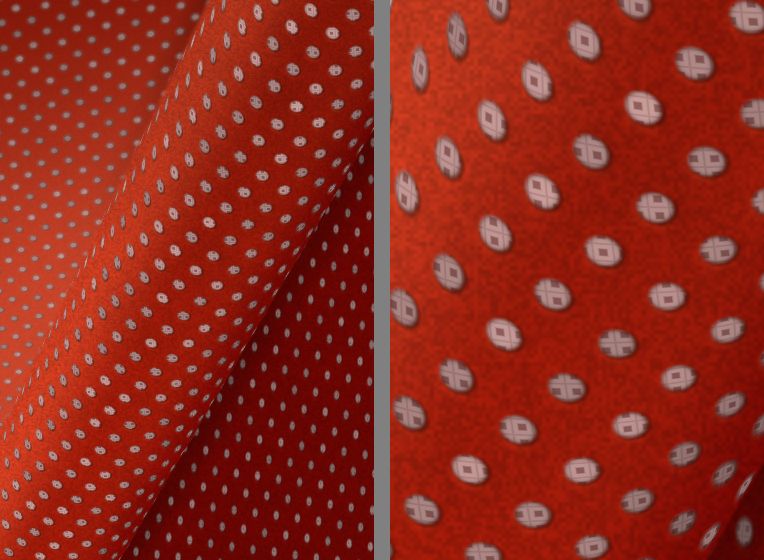
Left: the whole. Right: its middle third, enlarged.
Reproduce this texture procedurally as a Shadertoy shader.

```glsl
const vec3 LIT_RED = vec3(0.75, 0.22, 0.115);
const vec3 MID_RED = vec3(0.56, 0.09, 0.03);
const vec3 DEEP_RED = vec3(0.39, 0.018, 0.008);
const vec3 HAZE_RED = vec3(0.79, 0.27, 0.165);
const vec3 GLOW = vec3(0.85, 0.27, 0.12);
const vec3 THREAD = vec3(0.70, 0.55, 0.54);
const vec3 MESH_GAP = vec3(0.45, 0.26, 0.25);

// Fold edges and depth, in canvas heights measured from the top
const float FOLD_LEFT = 0.371;
const float FOLD_SLOPE = 0.483;
const float FOLD_WIDTH = 0.4336;
const float FOLD_TAPER = 0.2468;
const float FOLD_BULGE = 0.117;

// Lattice steps and origins; the fold uses (angle, length along the axis)
const mat2 FOLD_STEPS = mat2(-0.0855, 0.03236, 0.290, 0.0436);
const vec2 FOLD_ORIGIN = vec2(0.096, -0.022);
const mat2 BACK_STEPS = mat2(-0.0247, 0.0260, 0.0286, 0.0208);
const vec2 BACK_ORIGIN = vec2(0.057, 0.036);
const float BACK_TAPER = 0.28;
const mat2 SHADE_STEPS = mat2(-0.0208, 0.0300, 0.0169, 0.0352);
const vec2 SHADE_ORIGIN = vec2(0.634, 0.480);

const float FOLD_RADIUS = 0.222;
const float BACK_RADIUS = 0.205;
const float SHADE_RADIUS = 0.180;
const float GRAIN = 0.17;

float hash(vec2 p) {
    vec3 q = fract(p.xyx * 0.1031);
    q += dot(q, q.yzx + 33.33);
    return fract((q.x + q.y) * q.z);
}

float noise(vec2 p) {
    vec2 i = floor(p), f = fract(p);
    f = f * f * (3.0 - 2.0 * f);
    return mix(mix(hash(i), hash(i + vec2(1, 0)), f.x),
               mix(hash(i + vec2(0, 1)), hash(i + vec2(1, 1)), f.x), f.y);
}

float disc(vec2 p, float radius, float soft) {
    return 1.0 - smoothstep(radius - soft, radius + soft, length(p));
}

// Cuts one hole per lattice cell, showing the mesh underneath
vec3 perforate(vec3 cloth, vec2 cell, float radius, float soft, float light, float detail) {
    vec2 id = floor(cell + 0.5);
    float seed = hash(id + 57.0);
    vec2 f = cell - id + 0.03 * (vec2(seed, hash(id + 91.0)) - 0.5);

    // Raised rim: glow below, shadow on the far side
    float glow = disc(f - vec2(0.07, 0.04), radius * 1.1, 0.10);
    float shadow = disc(f - vec2(-0.005, 0.04), radius * 1.04, 0.06);
    cloth = mix(cloth, GLOW * light, 0.22 * glow * detail);
    cloth *= 1.0 - mix(0.2, 0.5, detail) * shadow;

    // Woven threads with square gaps, shifted from hole to hole
    vec2 weave = vec2(f.y - f.x, f.x + f.y) * 0.62 / radius;
    weave += 0.4 + 0.8 * (vec2(seed, hash(id + 23.0)) - 0.5);
    vec2 d = abs(fract(weave) - 0.5);
    float gap = 1.0 - smoothstep(0.14, 0.27, max(d.x, d.y));
    float seam = smoothstep(0.40, 0.49, max(d.x, d.y));
    vec3 mesh = mix(THREAD, MESH_GAP, detail * (0.75 * gap + 0.25 * seam));
    mesh *= light * (0.88 + 0.2 * seed);
    mesh *= 1.0 - 0.15 * smoothstep(0.6, 1.0, length(f) / radius);
    return mix(cloth, mesh, disc(f, radius, soft));
}

void mainImage(out vec4 fragColor, in vec2 fragCoord) {
    vec2 p = fragCoord / iResolution.y;
    p.y = 1.0 - p.y;

    // Position across the tapering fold: 0 at its left edge, 1 at its right
    float taper = 1.0 - FOLD_TAPER * p.y;
    float across = (p.x - FOLD_LEFT + FOLD_SLOPE * p.y) / (FOLD_WIDTH * taper);
    float angle = asin(clamp(2.0 * across - 1.0, -0.999, 0.999));

    // Suede nap
    float nap = 0.6 * noise(p * 420.0) + 0.2 * noise(p * 190.0) + 0.2 * noise(p * 18.0);
    float grain = 1.0 + GRAIN * (nap - 0.5) * 2.0;

    // Soft background sheet on the left
    float rise = smoothstep(-0.1, 0.62, p.y + 0.25 * p.x);
    vec3 back = mix(MID_RED * 0.88, HAZE_RED, rise);
    back *= 1.0 - 0.22 * smoothstep(-0.12, 0.0, across) * (1.0 - rise);
    vec2 backPos = p / (1.0 - BACK_TAPER * p.y);
    back = perforate(back, inverse(BACK_STEPS) * (backPos - BACK_ORIGIN),
                     BACK_RADIUS, 0.13, mix(0.78, 1.02, rise), 0.2);
    back *= mix(1.0, grain, 0.3);

    // Rounded fold
    vec3 fold = mix(LIT_RED, MID_RED, smoothstep(0.10, 0.52, across));
    fold = mix(fold, DEEP_RED * 1.1, smoothstep(0.74, 1.04, across));
    fold *= mix(0.90, 1.08, smoothstep(0.0, 0.8, p.y)) * grain;
    vec2 foldPos = vec2(angle, p.y / taper - FOLD_BULGE * cos(angle));
    float foldSoft = clamp(0.042 / cos(angle), 0.042, 0.11);
    float foldLight = mix(1.04, 0.8, smoothstep(0.65, 1.0, across));
    float foldRadius = FOLD_RADIUS * mix(0.8, 1.0, smoothstep(0.0, 0.2, across));
    fold = perforate(fold, inverse(FOLD_STEPS) * (foldPos - FOLD_ORIGIN),
                     foldRadius, foldSoft, foldLight, smoothstep(-0.1, 0.2, across));

    // Shaded sheet on the right
    float contact = 1.0 - smoothstep(1.0, 1.22, across);
    vec3 shade = DEEP_RED * mix(1.04, 0.8, contact) * grain;
    shade = perforate(shade, inverse(SHADE_STEPS) * (p - SHADE_ORIGIN),
                      SHADE_RADIUS, 0.06, mix(0.80, 0.66, contact), 0.6);

    vec3 color = mix(back, fold, smoothstep(-0.012, 0.022, across));
    color = mix(color, shade, smoothstep(0.994, 1.004, across));
    fragColor = vec4(color, 1.0);
}
```
